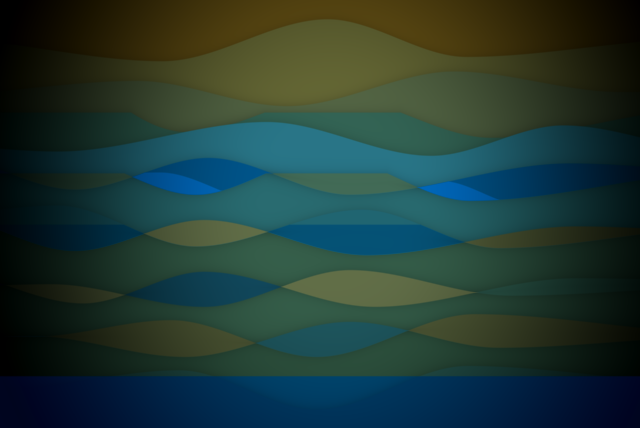
Reproduce this background procedurally as a WebGL 1 fragment shader.

```glsl
precision highp float;
// Layered translucent waves from a golden sky down to a deep blue floor.
// Each curve eases between its crests and troughs; crossing curves form
// tinted lenses, and a wide elliptical vignette darkens the sides.
uniform vec2 u_resolution;

const vec3 GOLD       = vec3(0.41, 0.33, 0.09);
const vec3 OLIVE      = vec3(0.40, 0.41, 0.21);
const vec3 SAGE       = vec3(0.33, 0.40, 0.27);
const vec3 PINE       = vec3(0.20, 0.39, 0.33);
const vec3 TEAL       = vec3(0.16, 0.46, 0.53);
const vec3 DUSK_TEAL  = vec3(0.16, 0.42, 0.44);
const vec3 MOSS       = vec3(0.26, 0.42, 0.34);
const vec3 AZURE      = vec3(0.00, 0.33, 0.54);
const vec3 BRIGHT     = vec3(0.00, 0.41, 0.74);
const vec3 SEA        = vec3(0.02, 0.32, 0.46);
const vec3 SAND       = vec3(0.38, 0.43, 0.28);
const vec3 GREEN      = vec3(0.21, 0.37, 0.29);
const vec3 SLATE      = vec3(0.07, 0.29, 0.37);
const vec3 EARTH      = vec3(0.32, 0.36, 0.22);
const vec3 LAGOON     = vec3(0.12, 0.34, 0.37);
const vec3 DEEP_GREEN = vec3(0.19, 0.34, 0.26);
const vec3 FLOOR_TOP  = vec3(0.00, 0.30, 0.46);
const vec3 FLOOR_LOW  = vec3(0.00, 0.26, 0.42);
const vec3 FLOOR_GLOW = vec3(0.00, 0.02, 0.13);

const float FLOOR_LEVEL = 0.121;
const float SHADE_WIDTH = 0.012;
const float SHADE_DEPTH = 0.12;
const vec2 LIGHT_CENTER = vec2(0.52, 0.52);
const vec2 LIGHT_SCALE  = vec2(1.0, 0.55);
const vec2 LIGHT_RANGE  = vec2(0.10, 0.66);
const float BLACK_POINT = 0.04;

// Height of a curve through four turning points, with heights off each side.
float wave(float x, vec2 ends, vec4 xs, vec4 hs) {
  float h = mix(ends.x, hs.x, smoothstep(-0.1, xs.x, x));
  h = mix(h, hs.y, smoothstep(xs.x, xs.y, x));
  h = mix(h, hs.z, smoothstep(xs.y, xs.z, x));
  h = mix(h, hs.w, smoothstep(xs.z, xs.w, x));
  return mix(h, ends.y, smoothstep(xs.w, 1.15, x));
}

float cover(float d) {
  float aa = 1.0 / u_resolution.y;
  return smoothstep(-aa, aa, d);
}

// Paint where d is positive, with a soft shade just outside the edge.
vec3 paint(vec3 base, vec3 tint, float d) {
  float shade = SHADE_DEPTH * exp(min(d, 0.0) / SHADE_WIDTH);
  return mix(base * (1.0 - shade), tint, cover(d));
}

// Distance into the lens below one curve and above another.
float lens(float y, float top, float bottom) {
  return min(top - y, y - bottom);
}

void main() {
  vec2 uv = gl_FragCoord.xy / u_resolution;
  float x = uv.x;
  float y = uv.y;

  // Upper bands
  float hill = wave(x, vec2(0.91, 0.91), vec4(0.254, 0.512, 0.729, 1.1), vec4(0.857, 0.955, 0.867, 0.91));
  float slope = wave(x, vec2(0.78, 0.785), vec4(0.215, 0.449, 0.71, 0.97), vec4(0.811, 0.752, 0.833, 0.785));
  float terrace = wave(x, vec2(1.05, 0.75), vec4(0.293, 0.52, 0.768, 1.1), vec4(0.691, 0.775, 0.678, 0.745));
  float surf = wave(x, vec2(0.66, 0.64), vec4(0.09, 0.417, 0.674, 0.88), vec4(0.646, 0.715, 0.636, 0.707));
  vec3 col = paint(GOLD, OLIVE, hill - y);
  col = paint(col, SAGE, slope - y);
  col = paint(col, PINE, min(terrace, 0.737) - y);
  col = paint(col, TEAL, surf - y);

  // First crossing: azure and moss lenses with bright inner humps
  float swell = wave(x, vec2(0.64, 0.60), vec4(0.117, 0.326, 0.547, 0.89), vec4(0.557, 0.631, 0.545, 0.618));
  float shelf = wave(x, vec2(0.60, 0.60), vec4(0.09, 0.306, 0.51, 0.735), vec4(0.64, 0.545, 0.635, 0.531));
  float hump = wave(x, vec2(0.57, 0.52), vec4(0.25, 0.42, 0.69, 0.82), vec4(0.597, 0.525, 0.577, 0.52));
  shelf = min(shelf, 0.595);
  col = mix(col, DUSK_TEAL, cover(min(swell, shelf) - y));
  col = paint(col, MOSS, lens(y, shelf, swell));
  float azure = lens(y, swell, shelf);
  col = paint(col, AZURE, azure);
  col = mix(col, BRIGHT, cover(min(azure, hump - y)));

  // Second crossing: sea lenses, lighter above the shelf level, and sand
  swell = wave(x, vec2(0.50, 0.46), vec4(0.117, 0.319, 0.573, 0.90), vec4(0.414, 0.486, 0.404, 0.471));
  shelf = wave(x, vec2(0.50, 0.47), vec4(0.09, 0.306, 0.566, 0.78), vec4(0.52, 0.424, 0.51, 0.42));
  col = mix(col, GREEN, cover(min(swell, shelf) - y));
  float sea = lens(y, shelf, swell);
  col = paint(col, mix(DUSK_TEAL, SEA, 0.25), sea);
  col = mix(col, SEA, cover(min(sea, 0.475 - y)));
  col = paint(col, mix(SAND, EARTH, smoothstep(0.5, 0.8, x)), lens(y, swell, shelf));

  // Third crossing: slate and sand
  swell = wave(x, vec2(0.37, 0.345), vec4(0.13, 0.319, 0.586, 0.90), vec4(0.291, 0.365, 0.283, 0.35));
  shelf = wave(x, vec2(0.33, 0.33), vec4(0.08, 0.319, 0.547, 0.80), vec4(0.336, 0.283, 0.369, 0.309));
  col = paint(col, mix(SLATE, PINE, smoothstep(0.5, 0.8, x)), lens(y, swell, shelf));
  col = paint(col, SAND, lens(y, shelf, swell));

  // Fourth crossing: earth and lagoon
  swell = wave(x, vec2(0.21, 0.22), vec4(0.05, 0.267, 0.495, 0.742), vec4(0.213, 0.252, 0.166, 0.266));
  shelf = wave(x, vec2(0.21, 0.215), vec4(0.05, 0.289, 0.547, 0.78), vec4(0.215, 0.166, 0.248, 0.1875));
  col = mix(col, DEEP_GREEN, cover(min(swell, shelf) - y));
  col = paint(col, EARTH, lens(y, swell, shelf));
  col = paint(col, LAGOON, lens(y, shelf, swell));

  // Blue floor with a fainter wave running through it
  float drift = wave(x, vec2(0.085, 0.10), vec4(0.0, 0.28, 0.495, 0.73), vec4(0.09, 0.135, 0.043, 0.145));
  col = paint(col, mix(DEEP_GREEN, LAGOON, 0.5), drift - y);
  float floorMask = cover(FLOOR_LEVEL - y);
  vec3 floorColor = paint(FLOOR_TOP, FLOOR_LOW, drift - y);
  col = mix(col, floorColor, floorMask);

  // Vignette, with some blue left in the dark floor
  float light = 1.0 - smoothstep(LIGHT_RANGE.x, LIGHT_RANGE.y, length((uv - LIGHT_CENTER) * LIGHT_SCALE));
  col = col * light - BLACK_POINT * (1.0 - light);
  col = max(col, 0.0) + FLOOR_GLOW * floorMask * (1.0 - light);
  gl_FragColor = vec4(col, 1.0);
}
```
